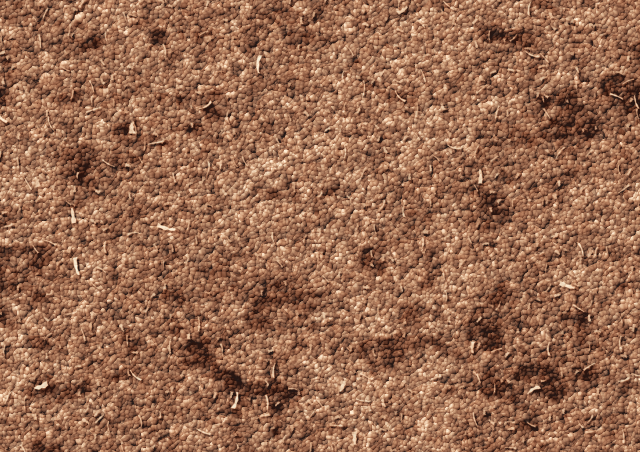
Reproduce this texture procedurally as a Shadertoy shader.

```glsl
#define GRAIN_FREQ 125.0
#define CRUMB_FREQ 56.0
#define CLOD_FREQ 21.0
#define BASE_LEVEL 2.98
#define CONTRAST 1.3
#define PIT_DEPTH 1.7
#define SHADOW_DEPTH 1.6
#define LIGHT_DIR vec2(-0.6, 0.8)
#define SHADOW_SHIFT vec2(0.0035, -0.0045)

const vec3 soilRamp[7] = vec3[7](
    vec3(0.16, 0.08, 0.06), vec3(0.35, 0.20, 0.14), vec3(0.51, 0.32, 0.23),
    vec3(0.64, 0.44, 0.33), vec3(0.77, 0.58, 0.44), vec3(0.91, 0.78, 0.65),
    vec3(1.00, 0.95, 0.86));

vec3 hash3(vec2 p) {
    vec3 q = fract(p.xyx * vec3(0.1031, 0.1030, 0.0973));
    q += dot(q, q.yxz + 33.33);
    return fract((q.xxy + q.yzz) * q.zyx);
}

float valueNoise(vec2 p) {
    vec2 i = floor(p), f = fract(p);
    f = f * f * (3.0 - 2.0 * f);
    return mix(mix(hash3(i).x, hash3(i + vec2(1, 0)).x, f.x),
               mix(hash3(i + vec2(0, 1)).x, hash3(i + vec2(1, 1)).x, f.x), f.y);
}

float layeredNoise(vec2 p) {
    return 0.5 * valueNoise(p) + 0.3 * valueNoise(p * 2.1 + 17.0)
         + 0.2 * valueNoise(p * 4.3 + 41.0);
}

// Cellular crumbs: random tone, lit side and dark gaps, centred on zero
float crumbs(vec2 p) {
    vec2 base = floor(p), nearest = vec2(0.0);
    float best = 9.0, tone = 0.0;
    for (int y = -1; y <= 1; y++)
    for (int x = -1; x <= 1; x++) {
        vec2 cell = base + vec2(x, y);
        vec3 rnd = hash3(cell + 50.0);
        vec2 offset = p - cell - rnd.xy;
        float d = dot(offset, offset);
        if (d < best) { best = d; nearest = offset; tone = rnd.z; }
    }
    return tone - 0.5 + dot(nearest, LIGHT_DIR) - 0.9 * (sqrt(best) - 0.42);
}

// Tapered, slightly bent sliver: signed distance
float sliver(vec2 p, vec2 halfSize, float bend) {
    float along = p.x / halfSize.x;
    p.y += bend * halfSize.x * (along * along - 0.4);
    float width = halfSize.y * (0.85 - 0.3 * along + 0.15 * sin(along * 7.0 + bend * 30.0));
    return max(abs(p.x) - halfSize.x, abs(p.y) - width);
}

// Scattered wood pieces, returned as coverage, brightness level and shadow
vec3 woodPieces(vec2 uv, float freq, float share, vec2 halfSize, float level) {
    vec3 piece = vec3(0.0, level, 0.0);
    vec2 base = floor(uv * freq);
    float blur = 0.7 / iResolution.y;
    for (int y = -1; y <= 1; y++)
    for (int x = -1; x <= 1; x++) {
        vec2 cell = base + vec2(x, y);
        vec3 place = hash3(cell + freq * 7.0);
        vec3 form = hash3(cell + freq * 13.0 + 5.0);
        if (place.z > share) continue;
        float angle = 6.2832 * form.x + 0.4 * sin(12.566 * form.x);
        mat2 turn = mat2(cos(angle), -sin(angle), sin(angle), cos(angle));
        vec2 p = uv - (cell + place.xy) / freq;
        vec2 size = halfSize * mix(vec2(0.5, 0.7), vec2(1.3, 1.2), form.yz);
        float bend = 0.5 * (form.z - 0.5);
        float cover = 1.0 - smoothstep(-blur, blur, sliver(turn * p, size, bend));
        float shade = 1.0 - smoothstep(-0.001, 0.003,
                                       sliver(turn * (p - SHADOW_SHIFT), size, bend));
        if (cover > piece.x) piece.xy = vec2(cover, level + form.y - 0.5);
        piece.z = max(piece.z, shade);
    }
    return piece;
}

float layPieces(float level, vec3 piece, float grain) {
    level -= SHADOW_DEPTH * piece.z * (1.0 - piece.x);
    return mix(level, piece.y + 0.5 * grain, piece.x);
}

vec3 soil(vec2 uv) {
    // Rough ground: warped crumbs at two sizes over soft clods
    vec2 warp = 0.012 * vec2(valueNoise(uv * 60.0), valueNoise(uv * 60.0 + 31.0));
    float grain = crumbs(uv * GRAIN_FREQ + warp * 50.0);
    float crumb = crumbs((uv + warp) * CRUMB_FREQ);
    float clod = layeredNoise(uv * CLOD_FREQ + 9.0);
    float lit = clod - layeredNoise((uv + LIGHT_DIR * 0.012) * CLOD_FREQ + 9.0);
    float tone = 1.5 * grain + 0.95 * crumb + 1.3 * (clod - 0.5) + 1.3 * lit;
    tone += 0.7 * (valueNoise(uv * 3.5 + 3.0) - 0.5);

    // Shaded hollows
    float hollow = layeredNoise(uv * vec2(11.0, 14.0) + 70.0);
    tone -= PIT_DEPTH * smoothstep(0.60, 0.78, hollow + 0.08 * crumb);
    float level = BASE_LEVEL + CONTRAST * tone;

    // Flakes, splinters and pale chips
    level = layPieces(level, woodPieces(uv, 34.0, 0.22, vec2(0.006, 0.0030), 4.3), grain);
    level = layPieces(level, woodPieces(uv, 21.0, 0.32, vec2(0.013, 0.0018), 4.7), grain);
    level = layPieces(level, woodPieces(uv, 8.0, 0.22, vec2(0.017, 0.0050), 5.3), grain);

    level = clamp(level, 0.0, 5.999);
    int stop = int(level);
    vec3 color = mix(soilRamp[stop], soilRamp[stop + 1], fract(level));
    return color + vec3(0.02, -0.01, -0.02) * crumb;
}

void mainImage(out vec4 fragColor, in vec2 fragCoord) {
    // Four samples per pixel
    vec3 sum = vec3(0.0);
    for (int i = 0; i < 4; i++) {
        vec2 shift = vec2(i % 2, i / 2) * 0.5 - 0.25;
        sum += soil((fragCoord + shift) / iResolution.y);
    }
    fragColor = vec4(sum * 0.25, 1.0);
}
```
